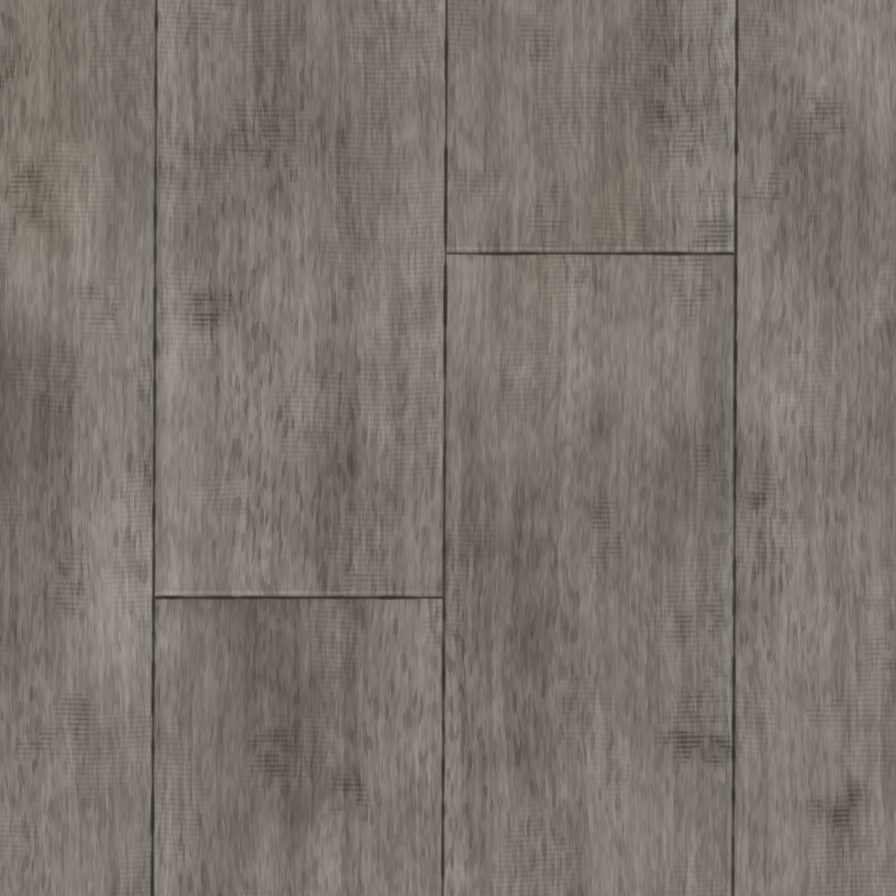
Write a Shadertoy shader that draws this texture.

```glsl
#define PLANK_SIZE vec2(0.324, 1.6)
#define FIRST_SEAM 0.170
#define SEAM_LEAN 0.0045
#define FIRST_JOINT 0.333
#define JOINT_STEP 0.384
#define SEAM_HALF_WIDTH 0.0011
#define SAW_PITCH 0.0056
#define SAW_MARKS 12
#define SHADE vec3(0.36, 0.332, 0.307)
#define HIGHLIGHT vec3(0.56, 0.533, 0.506)
#define SEAM_COLOR vec3(0.20, 0.19, 0.18)

const float TAU = 6.28318;

vec2 hash2(vec2 p) {
    return fract(sin(vec2(dot(p, vec2(127.1, 311.7)),
                          dot(p, vec2(269.5, 183.3)))) * 43758.5);
}

// Smooth cellular noise: random cell tones blended by distance, about -0.5 to 0.5
float cellTone(vec2 p) {
    vec2 cell = floor(p);
    float total = 0.0, weights = 0.0;
    for (int j = -1; j <= 1; j++)
    for (int i = -1; i <= 1; i++) {
        vec2 id = cell + vec2(i, j);
        vec2 offset = id + hash2(id) - p;
        float w = exp(-7.0 * dot(offset, offset));
        total += w * (hash2(id + 37.0).x - 0.5);
        weights += w;
    }
    return total / weights;
}

// Wood tone from broad clouds down to thin fibres and short dark pores
float grain(vec2 p, vec2 seed) {
    vec2 s = seed * 19.0;
    float bend = 0.003 * sin(p.y * 7.0 + s.x) + 0.0012 * sin(p.y * 23.0 + p.x * 23.0 + s.y);
    vec2 g = vec2(p.x + bend, p.y);
    float tone = 0.50 * cellTone(g * vec2(9.0, 4.5) + s);
    tone += 0.38 * cellTone(g * vec2(34.0, 2.0) + s);
    tone += 0.22 * cellTone(g * vec2(40.0, 26.0) + s + 11.0);
    tone += 0.32 * cellTone(g * vec2(220.0, 9.0) + s);
    tone += 0.38 * cellTone(g * vec2(400.0, 75.0) + s);
    float porous = 0.6 + 1.2 * cellTone(g * vec2(10.0, 3.0) + s + 43.0);
    float pores = smoothstep(0.14, 0.34, cellTone(g * vec2(270.0, 52.0) + s + 71.0));
    return tone - 0.30 * pores * porous;
}

// Soft-sided patches of fine crosswise saw lines, some stained dark
float sawMarks(vec2 p, vec2 seed) {
    float wobble = 0.0012 * sin(p.x * 28.0 + seed.x * 9.0);
    float lines = 0.5 + 0.5 * sin(TAU * (p.y + wobble) / SAW_PITCH);
    float broken = smoothstep(-0.3, 0.2, cellTone(p * vec2(60.0, 90.0) + seed * 31.0));
    float ragged = 0.5 * cellTone(p * vec2(55.0, 40.0) + seed * 17.0);
    float depth = 0.0;
    for (int i = 0; i < SAW_MARKS; i++) {
        vec2 key = seed * 7.0 + float(i) * vec2(3.7, 8.3);
        vec2 center = hash2(key) * PLANK_SIZE;
        vec2 traits = hash2(key + 5.1);
        vec2 halfSize = mix(vec2(0.018, 0.014), vec2(0.048, 0.060), traits);
        vec2 q = abs(p - center) / halfSize + ragged;
        vec2 side = 1.0 - smoothstep(vec2(0.3), vec2(1.3), q);
        float patchMask = side.x * side.y;
        float stain = smoothstep(0.65, 1.0, hash2(key + 9.4).x);
        depth += patchMask * ((0.28 + 0.16 * stain) * lines * broken + 0.30 * stain);
    }
    return min(depth, 0.65);
}

void mainImage(out vec4 fragColor, in vec2 fragCoord) {
    vec2 uv = fragCoord / iResolution.y;
    float pixel = 1.0 / iResolution.y;

    // Plank layout: each column's end joint steps upward
    float x = uv.x - FIRST_SEAM - SEAM_LEAN * uv.y;
    float column = floor(x / PLANK_SIZE.x);
    float y = uv.y - FIRST_JOINT - JOINT_STEP * column;
    float row = floor(y / PLANK_SIZE.y);
    vec2 plank = vec2(column, row);
    vec2 p = vec2(x, y) - plank * PLANK_SIZE;
    vec2 traits = hash2(plank + 4.6);
    vec2 seed = plank + traits + 6.0;

    // Grain, faint patchy scraping and saw marks
    float tone = 0.63 + 0.12 * (traits.x - 0.5) + grain(p, seed);
    float scraped = smoothstep(0.05, 0.35, cellTone(p * vec2(14.0, 11.0) + seed));
    tone += 0.06 * scraped * sin(TAU * p.y / SAW_PITCH + 2.0 * sin(p.x * 31.0));
    tone -= sawMarks(p, seed);

    // Worn pale margins and smoky shading beside the seams
    vec2 edge = min(p, PLANK_SIZE - p);
    float margin = exp(-edge.x / 0.035);
    float smoke = exp(-min(edge.x, edge.y) / 0.005);
    float patchy = cellTone(vec2(p.x * 12.0, p.y * 8.0) + seed * 13.0);
    tone += margin * (0.12 + 0.35 * patchy) - 0.30 * smoke * (0.6 + patchy);

    vec3 color = mix(SHADE, HIGHLIGHT, clamp(tone, -0.2, 1.3));
    float warmth = 0.4 + 0.8 * cellTone(p * vec2(8.0, 3.0) + seed * 5.0) - 0.7 * margin;
    color += warmth * vec3(0.008, 0.001, -0.009);

    // Lit bevels, then soft dark gaps that fade in places
    float bevel = smoothstep(0.0035, 0.0, abs(p.y - 0.0055))
                + 0.5 * smoothstep(0.003, 0.0, abs(PLANK_SIZE.x - p.x - 0.0045));
    color += 0.045 * bevel * (0.8 + patchy);
    float wear = cellTone(uv * 45.0);
    float gap = min(edge.x, edge.y) - SEAM_HALF_WIDTH - 0.0012 * wear;
    float seam = 1.0 - smoothstep(-pixel, pixel + 0.0008, gap);
    color = mix(color, SEAM_COLOR, seam * (0.85 + 0.3 * wear));

    fragColor = vec4(color, 1.0);
}
```
